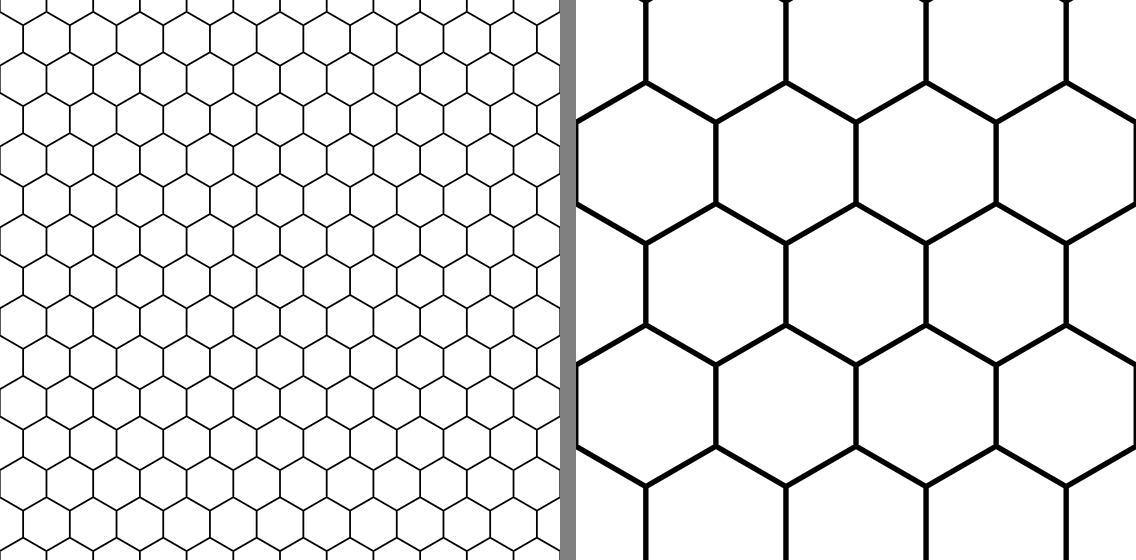
Left: the whole. Right: its middle third, enlarged.
Give the GLSL for this pattern, as a Shadertoy shader.

```glsl
// Honeycomb of thin black outlines on white, pointy-top regular hexagons.
#define CELLS_ACROSS 11.99           // hexagon widths per canvas width
#define LINE_WIDTH 0.0385            // in hexagon widths
#define CENTER vec2(0.5, 0.4974)     // canvas position of one hexagon center
#define PAPER vec3(1.0)
#define INK vec3(0.0)

// Offset from the nearest center of a hexagonal lattice with unit spacing
vec2 hexOffset(vec2 p) {
    vec2 period = vec2(1.0, sqrt(3.0));
    vec2 a = mod(p + 0.5 * period, period) - 0.5 * period;
    vec2 b = mod(p, period) - 0.5 * period;
    return dot(a, a) < dot(b, b) ? a : b;
}

// Distance from a point inside a unit-width hexagon to its border
float borderDistance(vec2 p) {
    p = abs(p);
    return 0.5 - max(p.x, dot(p, vec2(0.5, 0.5 * sqrt(3.0))));
}

void mainImage(out vec4 fragColor, in vec2 fragCoord) {
    // Square units measured from the canvas center line
    vec2 uv = (fragCoord - 0.5 * iResolution.xy) / iResolution.y + 0.5;
    vec2 p = (uv - CENTER) * CELLS_ACROSS;

    // Line coverage, smoothed over one pixel
    float pixel = CELLS_ACROSS / iResolution.y;
    float d = borderDistance(hexOffset(p));
    float line = clamp((0.5 * LINE_WIDTH - d) / pixel + 0.5, 0.0, 1.0);

    fragColor = vec4(mix(PAPER, INK, line), 1.0);
}
```
